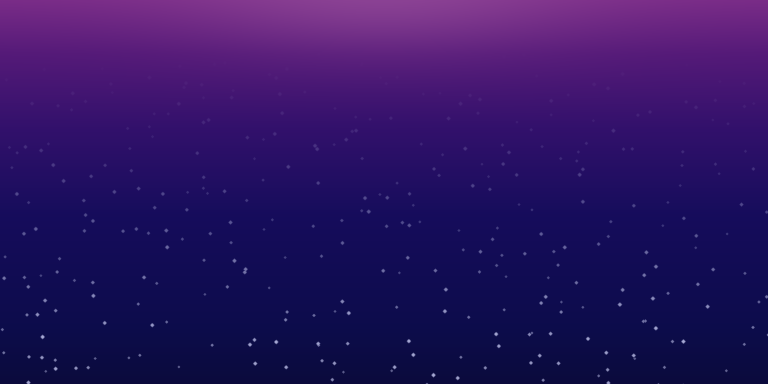
Give the GLSL for this background, as a WebGL 1 fragment shader.

```glsl
precision highp float;
// Twilight sky: a vertical gradient from navy up to violet, with a soft
// pink glow at the top centre. Small four-pointed stars, scattered on
// jittered cell grids, are brightest low down and fade with height.

#define STAR_LAYERS 3
#define STAR_ROWS 14.0
#define STAR_DENSITY 0.34
#define STAR_RADIUS 0.0074
#define STAR_OPACITY 0.88
#define STAR_FADE_TOP 0.88
#define GLOW_CENTER vec2(1.0, 1.04)
#define GLOW_SIZE vec2(0.50, 0.16)
#define GLOW_STRENGTH 0.58

uniform vec2 u_resolution;

const vec3 BASE_NAVY = vec3(0.042, 0.040, 0.235);
const vec3 NAVY      = vec3(0.048, 0.048, 0.295);
const vec3 INDIGO    = vec3(0.085, 0.048, 0.358);
const vec3 PURPLE    = vec3(0.195, 0.064, 0.420);
const vec3 VIOLET    = vec3(0.330, 0.100, 0.470);
const vec3 MAGENTA   = vec3(0.475, 0.170, 0.530);
const vec3 GLOW      = vec3(0.600, 0.330, 0.620);
const vec3 STARLIGHT = vec3(0.740, 0.750, 0.910);

// Two pseudo-random values in 0..1 from a cell coordinate.
vec2 hash2(vec2 p) {
    vec3 q = fract(vec3(p.xyx) * vec3(0.1031, 0.1030, 0.0973));
    q += dot(q, q.yzx + 33.33);
    return fract((q.xx + q.yz) * q.zy);
}

// Linear ramp between two heights.
float ramp(float low, float high, float y) {
    return clamp((y - low) / (high - low), 0.0, 1.0);
}

vec3 skyColor(vec2 p) {
    vec3 color = mix(BASE_NAVY, NAVY, ramp(0.0, 0.15, p.y));
    color = mix(color, INDIGO, ramp(0.15, 0.44, p.y));
    color = mix(color, PURPLE, ramp(0.44, 0.665, p.y));
    color = mix(color, VIOLET, ramp(0.665, 0.86, p.y));
    color = mix(color, MAGENTA, ramp(0.86, 1.0, p.y));

    vec2 offset = (p - GLOW_CENTER) / GLOW_SIZE;
    return mix(color, GLOW, GLOW_STRENGTH * exp(-dot(offset, offset)));
}

// Coverage of one layer of stars, at most one star per cell.
float starLayer(vec2 p, float seed, float pixel) {
    vec2 grid = p * STAR_ROWS + seed * vec2(0.37, 0.61);
    vec2 cell = floor(grid);
    vec2 pick = hash2(cell + seed * 17.0 + 5.0);
    vec2 center = 0.12 + 0.76 * hash2(cell + seed * 29.0 + 71.0);

    // Blending round and diamond distances gives a slightly pointed star.
    vec2 d = abs(grid - cell - center) / STAR_ROWS;
    float dist = mix(length(d), d.x + d.y, 0.5);
    float radius = STAR_RADIUS * mix(0.65, 1.0, pick.y);
    float shape = 1.0 - smoothstep(0.3 * radius, radius + 0.25 * pixel, dist);
    return shape * step(pick.x, STAR_DENSITY) * mix(0.5, 1.0, pick.y);
}

void main() {
    vec2 p = gl_FragCoord.xy / u_resolution.y;
    p.x *= 2.0 * u_resolution.y / u_resolution.x;
    float pixel = 1.0 / u_resolution.y;

    float stars = 0.0;
    for (int i = 0; i < STAR_LAYERS; i++) {
        stars = max(stars, starLayer(p, float(i) + 1.0, pixel));
    }

    // Stars dim steadily toward the violet part of the sky.
    float fade = pow(1.0 - ramp(0.12, STAR_FADE_TOP, p.y), 1.4);
    vec3 color = mix(skyColor(p), STARLIGHT, stars * fade * STAR_OPACITY);
    gl_FragColor = vec4(color, 1.0);
}
```
